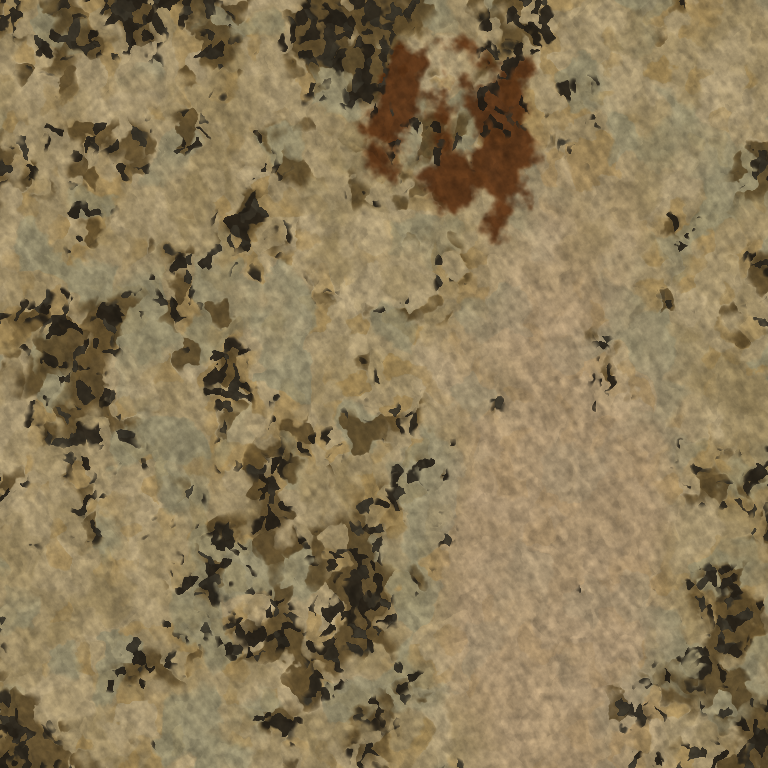
Write a Shadertoy shader that draws this texture.

```glsl
// Polished granite: soft Voronoi grains of cream, ochre and grey feldspar,
// with clustered brown grains, small black mica flecks and one rusty stain.
// Grain outlines are roughened by warping the plane with fractal noise.

const vec3 CREAM = vec3(0.68, 0.61, 0.47);
const vec3 TAN   = vec3(0.55, 0.48, 0.33);
const vec3 OCHRE = vec3(0.59, 0.48, 0.28);
const vec3 GREY  = vec3(0.54, 0.52, 0.41);
const vec3 PINK  = vec3(0.67, 0.57, 0.45);
const vec3 BROWN = vec3(0.33, 0.26, 0.14);
const vec3 MICA  = vec3(0.13, 0.11, 0.08);
const vec3 RUST  = vec3(0.30, 0.15, 0.05);

// Integer hash: three random values in 0..1 per lattice point
vec3 hash3(vec2 cell, float seed) {
    uvec3 v = uvec3(ivec3(vec3(cell, seed))) * 1664525u + 1013904223u;
    v.x += v.y * v.z; v.y += v.z * v.x; v.z += v.x * v.y;
    v ^= v >> 16u;
    v.x += v.y * v.z; v.y += v.z * v.x; v.z += v.x * v.y;
    return vec3(v >> 8u) / 16777216.0;
}

float valueNoise(vec2 p, float seed) {
    vec2 i = floor(p), f = fract(p);
    f = f * f * (3.0 - 2.0 * f);
    float low  = mix(hash3(i, seed).x, hash3(i + vec2(1, 0), seed).x, f.x);
    float high = mix(hash3(i + vec2(0, 1), seed).x, hash3(i + vec2(1, 1), seed).x, f.x);
    return mix(low, high, f.y);
}

float fbm(vec2 p, float seed) {
    float sum = 0.0, amp = 0.533;
    for (int i = 0; i < 4; i++) {
        sum += amp * valueNoise(p, seed + float(i));
        p = mat2(1.6, 1.2, -1.2, 1.6) * p;
        amp *= 0.5;
    }
    return sum;
}

// Random triple per Voronoi grain, blended softly across grain borders
vec3 grains(vec2 p, float softness, float seed) {
    vec2 base = floor(p);
    vec3 sum = vec3(0);
    float total = 0.0;
    for (int y = -1; y <= 1; y++)
    for (int x = -1; x <= 1; x++) {
        vec2 cell = base + vec2(x, y);
        vec2 d = cell + hash3(cell, seed).xy - p;
        float w = exp(-softness * dot(d, d));
        sum += w * hash3(cell, seed + 1.0);
        total += w;
    }
    return sum / total;
}

// Signed distance to an upright ellipse-like blob
float blob(vec2 p, vec2 centre, vec2 radii) {
    return (length((p - centre) / radii) - 1.0) * min(radii.x, radii.y);
}

void mainImage(out vec4 fragColor, in vec2 fragCoord) {
    vec2 p = fragCoord / iResolution.y;

    // Ragged coordinates, with grains slightly taller than wide
    vec2 warp = vec2(fbm(p * 38.0, 10.0), fbm(p * 38.0, 20.0)) - 0.5;
    vec2 q = (p + 0.035 * warp) * vec2(1.0, 0.85);

    // Slow fields: pale zones against busy, dark-grained zones
    float busy = fbm(p * vec2(5.0, 4.0), 30.0) - 0.5;
    float cluster = fbm(p * 17.0, 40.0) - 0.5;
    float paleZone = smoothstep(0.09, -0.04,
        blob(p, vec2(0.73, 0.27), vec2(0.09, 0.23)) + 0.25 * busy);

    // Feldspar ground
    vec3 large = grains(q * 20.0, 14.0, 50.0);
    vec3 medium = grains(q * 44.0, 16.0, 60.0);
    vec3 color = mix(TAN, CREAM, 0.6 * large.x + 0.4 * medium.x);
    color = mix(color, OCHRE, 0.6 * smoothstep(0.55, 0.95, medium.y + cluster));
    color = mix(color, GREY, 0.7 * smoothstep(0.6, 0.85, large.y + 0.5 * cluster));
    color = mix(color, PINK, 0.65 * paleZone);

    // Brown grains, translucent at their borders
    float brownField = mix(large.z, medium.z, 0.6) + 1.3 * cluster + 1.1 * busy;
    float brown = smoothstep(0.60, 0.86, brownField - 0.35 * paleZone);
    color = mix(color, BROWN, 0.85 * brown);

    // Rust stain of three merged lobes
    float stain = blob(p, vec2(0.515, 0.855), vec2(0.022, 0.06));
    stain = min(stain, blob(p, vec2(0.655, 0.835), vec2(0.042, 0.085)));
    stain = min(stain, blob(p, vec2(0.575, 0.795), vec2(0.028, 0.055)));
    float rust = smoothstep(0.012, -0.012, stain + 0.09 * cluster + 0.06 * warp.x);
    color = mix(color, RUST, 0.85 * rust);

    // Black mica flecks gathered in clusters
    vec3 small = grains(q * 88.0, 14.0, 70.0);
    float fleckField = small.x + 1.9 * cluster + 1.0 * busy + 0.25 * rust;
    float fleck = smoothstep(0.90, 1.06, fleckField - 0.3 * paleZone);
    vec3 fleckColor = mix(MICA, vec3(0.30, 0.29, 0.24), 0.5 * small.y * small.y);
    color = mix(color, fleckColor, 0.92 * fleck);

    // Fine crystal mottling and faint slanted cleavage streaks
    float mottle = fbm(p * 120.0, 80.0) - 0.5;
    float streak = fbm(vec2(p.x + 0.6 * p.y, p.y - 0.6 * p.x) * vec2(130.0, 35.0), 90.0) - 0.5;
    color *= 1.0 + 0.38 * mottle + 0.22 * streak + 0.12 * (small.z - 0.5);

    fragColor = vec4(clamp(color, 0.0, 1.0), 1.0);
}
```
